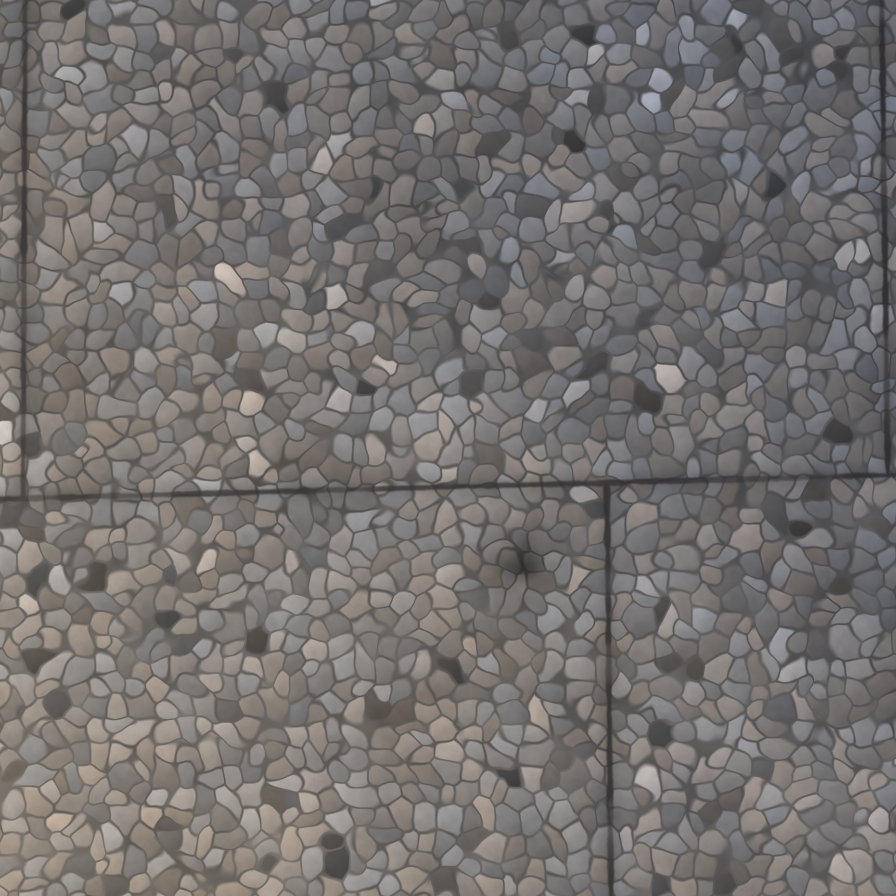
A Shadertoy shader for this texture:

```glsl
// Exposed-aggregate paving slabs: packed rounded pebbles split by thin dark joints.

vec3 hash3(vec2 p) {
    vec3 q = fract(vec3(p.xyx) * vec3(0.1031, 0.1030, 0.0973));
    q += dot(q, q.yxz + 33.33);
    return fract((q.xxy + q.yzz) * q.zyx);
}

float noise(vec2 p) {
    vec2 i = floor(p), f = fract(p);
    f = f * f * (3.0 - 2.0 * f);
    return mix(mix(hash3(i).x, hash3(i + vec2(1, 0)).x, f.x),
               mix(hash3(i + vec2(0, 1)).x, hash3(i + vec2(1, 1)).x, f.x), f.y);
}

float fbm(vec2 p) {
    float sum = 0.0, amp = 0.5;
    for (int i = 0; i < 4; i++) {
        sum += amp * noise(p);
        p = p * 2.03 + 17.1;
        amp *= 0.5;
    }
    return sum;
}

// Nearest oval pebble: x = distance, y = clearance to the next one.
vec2 pebble(vec2 p, out vec2 id, out vec2 offset) {
    vec2 cell = floor(p);
    float nearest = 9.0, second = 9.0;
    for (int y = -2; y <= 2; y++)
    for (int x = -2; x <= 2; x++) {
        vec2 c = cell + vec2(x, y);
        vec3 shape = hash3(c + 71.0);
        vec2 d = p - c - 0.5 - 0.8 * (hash3(c + 13.0).xy - 0.5);
        float a = 3.14159 * shape.x;
        vec2 r = mat2(cos(a), -sin(a), sin(a), cos(a)) * d;
        float stretch = mix(1.0, 1.55, shape.y);
        float dist = length(r * vec2(stretch, 1.0 / stretch)) / mix(0.78, 1.25, shape.z);
        if (dist < nearest) {
            second = nearest;
            nearest = dist;
            id = c;
            offset = d;
        } else {
            second = min(second, dist);
        }
    }
    return vec2(nearest, second - nearest);
}

// Signed distances to the slab joints: x = horizontal, y = nearest vertical.
vec2 joints(vec2 uv) {
    float across = uv.y - mix(0.443, 0.470, uv.x);
    float upper = min(abs(uv.x - 0.026 - 0.004 * (uv.y - 0.5)),
                      abs(uv.x - 0.997 + 0.013 * uv.y));
    float lower = abs(uv.x - 0.682 + 0.010 * uv.y);
    return vec2(abs(across), across > 0.0 ? upper : lower);
}

void mainImage(out vec4 fragColor, in vec2 fragCoord) {
    vec2 uv = fragCoord / iResolution.xy;

    // Pebbles, with slightly irregular outlines
    vec2 p = uv * 41.0;
    p += 0.22 * (vec2(noise(p * 1.7), noise(p * 1.7 + 40.0)) - 0.5);
    vec2 id, offset;
    vec2 stone = pebble(p, id, offset);
    vec3 rnd = hash3(id + 5.0);
    float body = smoothstep(0.0, 0.20, stone.y) * (1.0 - smoothstep(0.60, 0.85, stone.x));

    // Stone tone: mostly mid grey, with a few pale and a few dark ones
    float upperSide = smoothstep(0.35, 0.60, uv.y);
    float tone = 1.0 + 0.28 * (rnd.x - 0.5);
    tone += mix(0.18, 0.28, upperSide) * smoothstep(0.86, 0.98, rnd.y);
    tone -= 0.36 * (1.0 - smoothstep(0.03, 0.08, rnd.y));
    tone *= 1.0 + 0.14 * dot(offset, vec2(-0.5, 0.85));
    tone *= 0.94 + 0.12 * fbm(p * 2.5);

    // Daylight falls from warm lower left to cool upper right
    float shade = smoothstep(-0.15, 1.15, 0.62 * uv.x + 0.48 * uv.y + 0.35 * (fbm(uv * 4.0) - 0.47));
    vec3 light = mix(vec3(0.615, 0.580, 0.540), vec3(0.405, 0.410, 0.435), shade);
    vec3 tint = mix(vec3(1.04, 0.995, 0.95), vec3(0.97, 1.0, 1.035), rnd.z);
    vec3 color = light * tint * tone;

    // Cement between the stones
    vec3 cement = light * mix(0.62, 0.80, noise(p * 1.3 + 9.0));
    color = mix(cement, color, body);

    // Damp stain and broad patches of dirt
    vec2 stain = (uv - vec2(0.59, 0.37)) * vec2(20.0, 26.0);
    color *= 1.0 - 0.32 * exp(-dot(stain, stain)) * (0.6 + 0.8 * noise(p));
    color *= 0.90 + 0.24 * fbm(uv * 9.0 + 3.0);

    // Joints: soft grimy margin around a ragged dark core
    vec2 j = joints(uv) + 0.004 * (fbm(uv * 55.0) - 0.47);
    float wear = mix(0.55, 1.0, smoothstep(0.25, 0.60, noise(uv * 23.0 + 8.0)));
    vec2 core = 1.0 - smoothstep(vec2(0.0012), vec2(0.0048), j);
    vec2 margin = exp(-abs(j) * 110.0);
    color *= 1.0 - 0.20 * max(margin.x, margin.y);
    color = mix(color, light * vec3(0.42, 0.41, 0.42), max(core.x * 0.8, core.y * 0.9) * wear);

    fragColor = vec4(clamp(color, 0.0, 1.0), 1.0);
}
```
